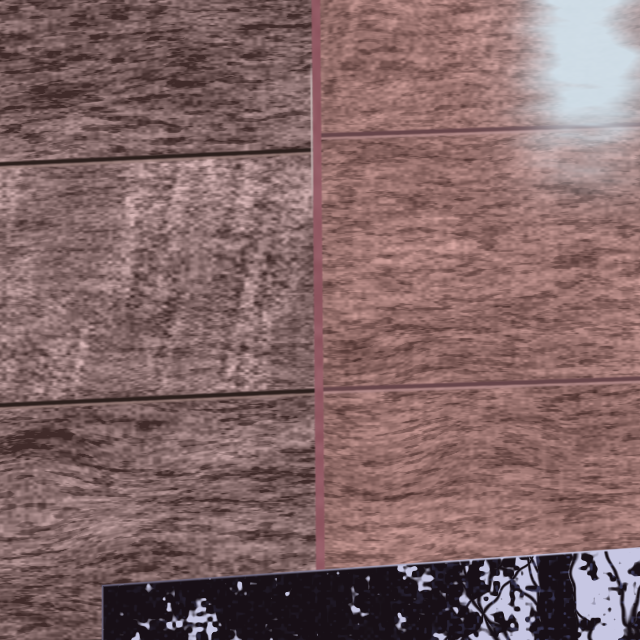
A Shadertoy shader for this texture:

```glsl
// Wood-look floor: two columns of three planks, split by a pink upright seam
// and slanted joints. Grain is stretched value noise, with saw marks on some
// planks, a rippled window glare top right and a dark tree print at the bottom.

const vec3 WOOD_DARK  = vec3(0.25, 0.17, 0.165);
const vec3 WOOD_LIGHT = vec3(0.79, 0.66, 0.66);
const vec3 WARM_TINT  = vec3(1.06, 0.98, 0.95);
const vec3 SEAM_PINK  = vec3(0.57, 0.35, 0.39);
const vec3 GLARE      = vec3(0.82, 0.88, 0.92);
const vec3 TREE_DARK  = vec3(0.09, 0.06, 0.085);
const vec3 TREE_BLUE  = vec3(0.27, 0.28, 0.45);
const vec3 SKY        = vec3(0.78, 0.78, 0.89);

float hash(vec2 p) {
    return fract(sin(dot(p, vec2(127.1, 311.7))) * 43758.5453);
}

float noise(vec2 p) {
    vec2 i = floor(p), f = fract(p);
    f = f * f * (3.0 - 2.0 * f);
    return mix(mix(hash(i), hash(i + vec2(1, 0)), f.x),
               mix(hash(i + vec2(0, 1)), hash(i + vec2(1, 1)), f.x), f.y);
}

float fbm(vec2 p) {
    float sum = 0.0, amp = 0.57;
    for (int i = 0; i < 3; i++) {
        sum += amp * noise(p);
        p = p * 2.03 + 17.3;
        amp *= 0.5;
    }
    return sum;
}

// Soft-edged line of half width w around d = 0
float band(float d, float w, float soft) {
    return 1.0 - smoothstep(w - soft, w + soft, abs(d));
}

float segment(vec2 p, vec2 a, vec2 b) {
    vec2 ap = p - a, ab = b - a;
    return length(ap - ab * clamp(dot(ap, ab) / dot(ab, ab), 0.0, 1.0));
}

// Wood tone around 0.5: broad clouds, streaks, fine pores and thin cracks
float grain(vec2 q, float seed, float streaky) {
    q.y += 0.03 * (noise(q * vec2(6.0, 9.0) + seed) - 0.5);
    float tone = 0.55 + 0.6 * (fbm(q * vec2(4.0, 12.0) + seed) - 0.5);
    tone += 0.65 * streaky * (fbm(q * vec2(20.0, 110.0) + seed) - 0.5);
    tone += 0.42 * (noise(q * vec2(150.0, 270.0) + seed) - 0.5);
    float crack = fbm(q * vec2(32.0, 150.0) + seed + 7.0);
    return tone - 0.3 * streaky * smoothstep(0.52, 0.68, crack);
}

// Pale, leaning scratches across the grain, broken into patches
float sawMarks(vec2 q, float seed) {
    float x = q.x + 0.2 * q.y;
    float lines = noise(vec2(x * 80.0, q.y * 9.0) + seed) - 0.4;
    float patches = smoothstep(0.3, 0.65, fbm(vec2(x * 14.0, q.y * 7.0) + seed));
    float breaks = noise(q * vec2(140.0, 190.0) + seed);
    return patches * (0.5 * lines + 0.75 * (breaks - 0.45) + 0.1);
}

// Plank surface and joints; q.y runs downward, side is 0 left or 1 right
vec3 planks(vec2 q, float side, float soft) {
    float pitch = mix(0.3765, 0.397, side);
    float v = q.y + mix(0.046, 0.034, side) * q.x - mix(0.2565, 0.2283, side);
    float row = floor(v / pitch);
    float seed = 31.0 * hash(vec2(side, row) + 3.0);
    float sawn = step(abs(side + row), 0.5) * mix(1.0, 0.5, side);
    float tone = grain(vec2(q.x, v), seed, 1.0 - 0.45 * sawn);
    tone += 0.75 * sawn * sawMarks(q, seed);
    tone = mix(tone, 0.56, 0.25 * side);
    tone += mix(-0.15, -0.03, side) + 0.12 * q.y + 0.08 * side * (q.x - 0.5);
    vec3 c = mix(WOOD_DARK, WOOD_LIGHT, clamp(tone, 0.0, 1.1));
    c *= mix(vec3(1), WARM_TINT, side);

    float d = (fract(v / pitch + 0.5) - 0.5) * pitch;
    c = mix(c, mix(vec3(0.60, 0.49, 0.47), vec3(0.71, 0.55, 0.55), side),
            0.8 * band(d - 0.005, 0.0025, soft));
    return mix(c, mix(vec3(0.17, 0.12, 0.11), vec3(0.40, 0.27, 0.29), side),
               band(d, 0.0032, soft));
}

float glareAmount(vec2 q) {
    float below = smoothstep(0.190, 0.205, q.y + 0.034 * (q.x - 0.9));
    float x = q.x + 0.04 * (noise(q * vec2(4.0, 45.0)) - 0.5);
    float shape = smoothstep(0.78, 0.89, x) * (1.0 - 0.85 * smoothstep(0.93, 1.02, x));
    shape *= 1.0 - smoothstep(0.06, 0.35, q.y);
    float ripple = fbm(q * vec2(11.0, 60.0) + 5.0) - 0.5;
    float halo = 0.3 * smoothstep(0.7, 0.95, q.x) * (1.0 - smoothstep(0.1, 0.42, q.y));
    return clamp(halo + shape * (0.85 + ripple * mix(0.7, 2.0, below)), 0.0, 0.96);
}

// Dark foliage with sky showing through, more open toward the right
vec3 treePrint(vec2 q, float soft) {
    vec2 patchOffset = q - vec2(0.3, 0.98);
    float open = smoothstep(0.5, 0.95, q.x) + 0.5 * exp(-500.0 * dot(patchOffset, patchOffset));
    float gap = mix(0.74, 0.4, min(open, 1.0));
    float leaves = 0.6 * fbm(q * 38.0) + 0.4 * noise(q * 125.0);
    float sky = smoothstep(gap - 0.06, gap + 0.06, leaves);
    vec2 bent = q + 0.016 * (vec2(noise(q * 38.0), noise(q * 38.0 + 9.0)) - 0.5);
    float wood = band(bent.x - 0.87, 0.026, soft);
    for (int i = 0; i < 14; i++) {
        float h = hash(vec2(float(i), 4.0));
        vec2 root = vec2(0.66 + 0.026 * float(i), 1.02);
        wood = max(wood, band(segment(bent, root, root + vec2(0.4 * h - 0.2, -0.16)), 0.0026, soft));
    }
    float speckle = smoothstep(0.6, 0.95, noise(q * 170.0)) * (0.15 + 0.6 * open);
    return mix(mix(TREE_DARK, TREE_BLUE, speckle), SKY, sky * (1.0 - wood));
}

void mainImage(out vec4 fragColor, in vec2 fragCoord) {
    vec2 q = fragCoord / iResolution.xy;
    q.y = 1.0 - q.y;
    float px = 1.0 / iResolution.y, soft = px + 0.0006;

    // Planks, glare and the upright seam with its pale rim
    float seam = q.x - 0.4935 - 0.008 * q.y;
    vec3 c = mix(planks(q, step(0.0, seam), soft), GLARE, glareAmount(q));
    float rim = smoothstep(0.08, 0.14, q.y) * (1.0 - smoothstep(0.25, 0.36, q.y));
    c = mix(c, SEAM_PINK + 0.06 * (noise(q * 60.0) - 0.5), band(seam, 0.0068, soft));
    c = mix(c, vec3(0.76, 0.69, 0.69), rim * band(seam + 0.008, 0.0015, soft));

    // Print with a slanted top edge and a thin light border
    float top = q.y - 0.914 + 0.07 * (q.x - 0.159), left = q.x - 0.159;
    float inside = min(top, left);
    vec3 edge = mix(vec3(0.42, 0.40, 0.50), SKY, smoothstep(0.3, 0.8, q.x));
    vec3 printColor = mix(treePrint(q, soft), edge, band(inside, 0.0025, soft));
    c = mix(c, printColor, smoothstep(-px, px, inside));
    fragColor = vec4(clamp(c, 0.0, 1.0), 1.0);
}
```
